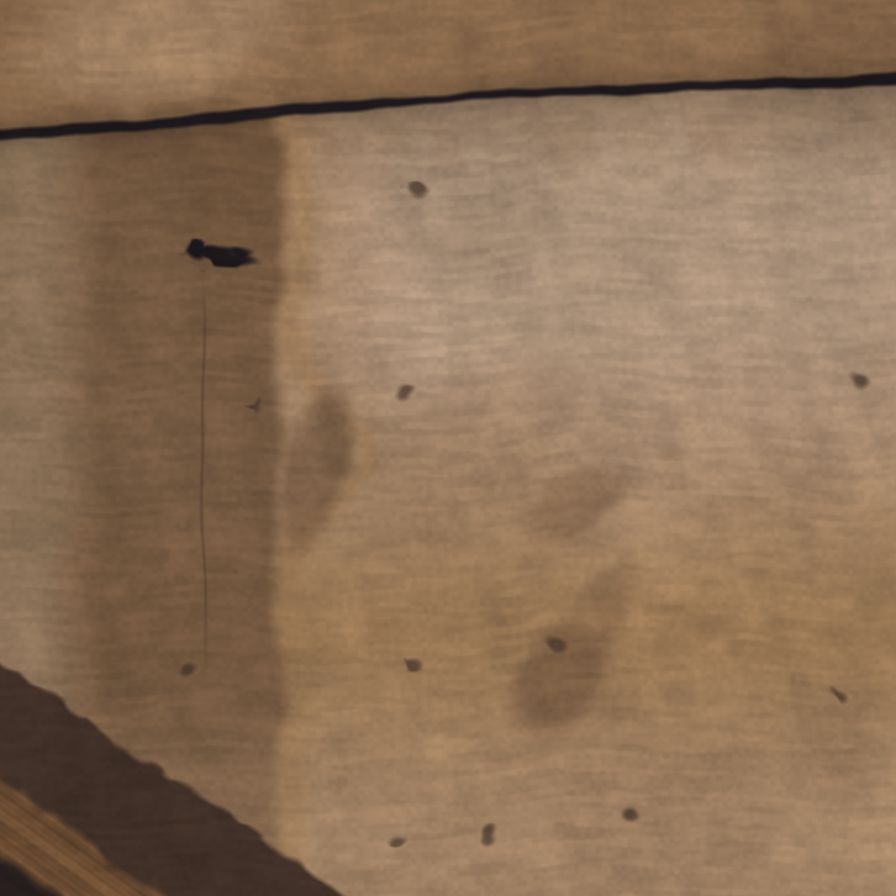
This texture is drawn by a WebGL 2 fragment shader. Its source:

```glsl
#version 300 es
precision highp float;

uniform vec2 u_resolution;
out vec4 fragColor;

// Palette
const vec3 PALE_GREY = vec3(0.665, 0.565, 0.475);
const vec3 TAN = vec3(0.620, 0.500, 0.385);
const vec3 HONEY = vec3(0.590, 0.455, 0.315);
const vec3 TOP_BROWN = vec3(0.530, 0.405, 0.290);
const vec3 STAIN_BROWN = vec3(0.430, 0.325, 0.235);
const vec3 WORN_EDGE = vec3(0.540, 0.440, 0.340);
const vec3 BEAM_DARK = vec3(0.255, 0.190, 0.155);
const vec3 STRIP_BROWN = vec3(0.430, 0.305, 0.200);
const vec3 CRACK_BLACK = vec3(0.110, 0.090, 0.105);

// Layout and strength
const float CRACK_HEIGHT = 0.854;
const float CRACK_SLOPE = 0.063;
const float CRACK_HALF_WIDTH = 0.0055;
const float STAIN_LEFT = 0.085;
const float STAIN_RIGHT = 0.312;
const float SPECK_CELLS = 6.0;
const float MOTTLE_STRENGTH = 0.10;
const float GRAIN_STRENGTH = 0.085;

vec2 hash2(vec2 p) {
  vec3 q = fract(p.xyx * vec3(0.1031, 0.1030, 0.0973));
  q += dot(q, q.yzx + 33.33);
  return fract((q.xx + q.yz) * q.zy);
}

// Smooth cellular noise, roughly -1 to 1
float cellNoise(vec2 p) {
  vec2 cell = floor(p);
  vec2 local = fract(p);
  float total = 0.0;
  float weightSum = 0.0;
  for (int y = -1; y <= 1; y++) {
    for (int x = -1; x <= 1; x++) {
      vec2 offset = vec2(x, y);
      vec2 h = hash2(cell + offset + 57.0);
      vec2 d = offset + 0.2 + 0.6 * h - local;
      float weight = exp(-6.0 * dot(d, d));
      total += weight * (2.0 * hash2(cell + offset + 131.0).x - 1.0);
      weightSum += weight;
    }
  }
  return total / weightSum;
}

float layeredSines(float t) {
  return 0.5 * sin(t) + 0.3 * sin(2.3 * t + 1.7) + 0.2 * sin(5.1 * t + 4.0);
}

float below(float edge, float value, float softness) {
  return 1.0 - smoothstep(edge - softness, edge + softness, value);
}

// Soft tilted ellipse: 1 at the centre, 0 outside
float blot(vec2 p, vec2 centre, vec2 radii, float angle) {
  vec2 d = p - centre;
  float c = cos(angle);
  float s = sin(angle);
  d = vec2(c * d.x + s * d.y, c * d.y - s * d.x) / radii;
  return 1.0 - smoothstep(0.55, 1.15, length(d));
}

// Small dark pits scattered on a sparse grid
float specks(vec2 p) {
  vec2 cell = floor(p * SPECK_CELLS);
  vec2 h = hash2(cell + 9.0);
  vec2 d = (fract(p * SPECK_CELLS) - 0.2 - 0.6 * h) / SPECK_CELLS;
  float radius = 0.005 + 0.004 * h.y;
  return step(0.72, hash2(cell + 41.0).x) * below(radius, length(d * vec2(0.8, 1.0)), 0.004);
}

void main() {
  vec2 p = gl_FragCoord.xy / u_resolution;
  float broad = cellNoise(p * vec2(5.0, 7.0));
  float medium = cellNoise(p * vec2(15.0, 21.0) + 7.0);
  float fine = cellNoise(p * vec2(42.0, 60.0) + 3.0);
  float fibre = cellNoise(vec2(p.x * 22.0, p.y * 150.0 + 2.0 * layeredSines(p.x * 6.0)));
  float brushed = cellNoise(vec2(p.x * 38.0 + p.y * 8.0, p.y * 11.0));
  float grit = cellNoise(p * 170.0);
  vec2 q = p + 0.008 * vec2(medium, fine);

  // Main board, greyer toward the top
  vec3 colour = mix(HONEY, TAN, smoothstep(0.35, 0.05, p.y) + smoothstep(0.25, 0.50, p.y));
  float greyness = smoothstep(0.40, 0.72, p.y + 0.10 * broad) * smoothstep(0.28, 0.50, p.x);
  colour = mix(colour, PALE_GREY, greyness);
  colour = mix(colour, STAIN_BROWN, 0.35 * smoothstep(0.79, 0.88, p.y + 0.03 * brushed));

  // Dark vertical stain with a bulge and a warm rim
  float bulge = 0.085 * exp(-pow((p.y - 0.49) / 0.075, 2.0));
  float stainEdge = STAIN_RIGHT + 0.010 * layeredSines(p.y * 11.0);
  float rim = exp(-pow((q.x - stainEdge - bulge - 0.012) / 0.018, 2.0));
  colour = mix(colour, HONEY, 0.6 * rim);
  colour = mix(colour, WORN_EDGE, below(STAIN_LEFT, q.x, 0.03));
  float stain = below(stainEdge, q.x, 0.012) * smoothstep(0.04, 0.12, q.x);
  stain *= 0.65 + 0.35 * smoothstep(0.10, 0.28, p.y);
  colour = mix(colour, STAIN_BROWN, stain * (0.9 + 0.15 * broad));
  colour = mix(colour, STAIN_BROWN, 0.7 * blot(q, vec2(0.35, 0.475), vec2(0.04, 0.10), -0.25));

  // Knots, pits and a fine vertical split
  float knots = 0.45 * blot(q, vec2(0.64, 0.440), vec2(0.062, 0.038), 0.55);
  knots = max(knots, 0.65 * blot(q, vec2(0.625, 0.250), vec2(0.083, 0.050), 1.0));
  knots = max(knots, 0.35 * blot(q, vec2(0.675, 0.325), vec2(0.060, 0.035), 1.0));
  colour = mix(colour, STAIN_BROWN, knots);
  colour = mix(colour, BEAM_DARK, 0.7 * specks(q));
  float split = below(0.0015, abs(p.x - 0.228 - 0.004 * layeredSines(p.y * 9.0)), 0.002);
  colour = mix(colour, BEAM_DARK, 0.4 * split * smoothstep(0.22, 0.35, p.y) * below(0.66, p.y, 0.05));

  // Upper board and the crack beneath it
  float crackY = CRACK_HEIGHT + CRACK_SLOPE * p.x + 0.005 * sin(p.x * 6.0 - 1.6) + 0.002 * layeredSines(p.x * 25.0);
  vec3 upper = mix(TOP_BROWN, TAN, 0.75 * blot(q, vec2(0.18, 0.97), vec2(0.17, 0.09), 0.2));
  colour = mix(upper, colour, below(crackY, p.y, 0.004));
  float crackGap = abs(p.y - crackY);
  colour *= 1.0 - 0.25 * exp(-crackGap * 55.0);
  float crackWidth = CRACK_HALF_WIDTH + 0.002 * layeredSines(p.x * 8.0);
  colour = mix(colour, CRACK_BLACK, below(crackWidth, crackGap, 0.003));

  // Short notch with a raised left end
  float notch = blot(q, vec2(0.248, 0.713), vec2(0.045, 0.009), -0.06);
  notch = max(notch, blot(q, vec2(0.217, 0.719), vec2(0.012, 0.015), 0.3));
  colour = mix(colour, CRACK_BLACK, notch);

  // Diagonal beam and the strips below it
  float ragged = 0.006 * layeredSines(p.x * 32.0) + 0.004 * fine;
  float beam = below(0.26 - 0.667 * p.x + ragged, p.y, 0.005);
  float strip = below(0.13 - 0.72 * p.x + ragged, p.y, 0.008);
  float corner = below(0.045 - 0.75 * p.x + ragged, p.y, 0.012);
  float ridges = layeredSines((p.y + 0.72 * p.x) * 150.0);
  colour = mix(colour, BEAM_DARK, beam);
  colour = mix(colour, STRIP_BROWN * (1.0 + 0.15 * ridges), strip);
  colour = mix(colour, CRACK_BLACK, 0.85 * corner);

  // Mottling and wood grain
  float mottle = 0.45 * broad + 0.35 * medium + 0.30 * fine;
  float grain = 0.50 * fibre + 0.35 * brushed + 0.35 * grit;
  colour *= 1.0 + MOTTLE_STRENGTH * mottle + GRAIN_STRENGTH * grain;
  fragColor = vec4(clamp(colour, 0.0, 1.0), 1.0);
}
```
